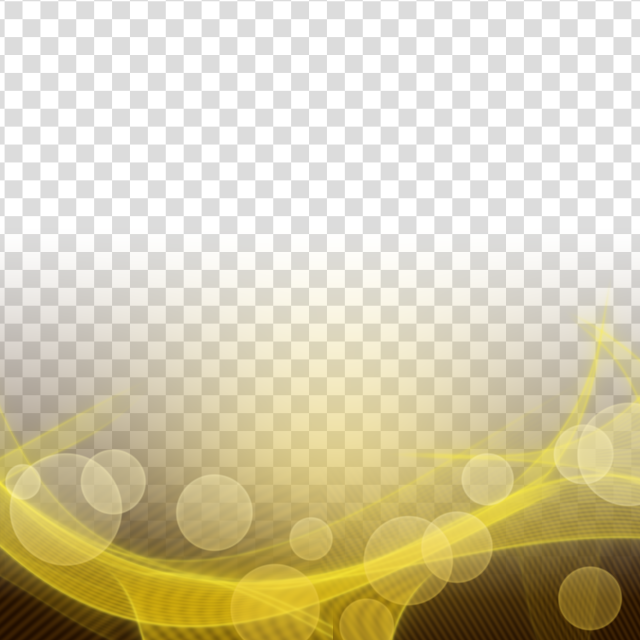
Write a WebGL 2 fragment shader that draws this background.

```glsl
#version 300 es
precision highp float;
uniform vec2 u_resolution;
out vec4 outColor;

// Cubic passing through four heights spaced evenly over t = 0..1
float cubic(float t, vec4 h) {
    float s = 3.0 * t, a = s - 1.0, b = s - 2.0, c = s - 3.0;
    return dot(h, vec4(-a * b * c / 6.0, s * b * c / 2.0, -s * a * c / 2.0, s * a * b / 6.0));
}

// Veil of strands between two curves: x = fill, y = bright edges
vec2 ribbon(vec2 p, vec2 span, vec4 first, vec4 second, vec2 fade) {
    float t = (p.x - span.x) / (span.y - span.x);
    float a = cubic(t, first), b = cubic(t, second);
    vec2 slope = (vec2(cubic(t + 0.01, first), cubic(t + 0.01, second)) - vec2(a, b))
               / (0.01 * (span.y - span.x));
    vec2 d = abs(p.y - vec2(a, b)) / sqrt(1.0 + slope * slope);
    float low = min(a, b), high = max(a, b);
    float across = (p.y - low) / max(high - low, 0.004);
    float inside = smoothstep(-0.002, 0.002, min(p.y - low, high - p.y));
    float phase = across * 15.0 + 0.8 * sin(t * 5.0);
    float strands = cos(6.2832 * phase) * (1.0 - smoothstep(0.2, 0.55, fwidth(phase)));
    float ends = smoothstep(0.0, fade.x, t) * smoothstep(0.0, fade.y, 1.0 - t);
    float fill = inside * (0.8 + 0.22 * strands);
    vec2 line = 0.65 * exp(-d * d / 0.000006) + 0.35 * exp(-d / 0.012);
    return vec2(fill, line.x + line.y) * ends;
}

// Checkerboard with softened cell borders
float checker(vec2 p, float pixel) {
    vec2 cell = (vec2(p.x, 1.0 - p.y) - vec2(0.0212, 0.016)) / 0.02798;
    vec2 wave = abs(fract(cell * 0.5) - 0.5) - 0.25;
    vec2 side = clamp(wave * 2.0 * 0.02798 / pixel, -0.5, 0.5) * 2.0;
    return 0.5 + 0.5 * side.x * side.y;
}

// Golden haze that thickens into brown at the foot
vec3 backdrop(vec2 p, float pixel) {
    vec3 color = vec3(mix(1.0, 0.862, checker(p, pixel)));
    float haze = min(1.0, 1.15 * pow(clamp(1.0 - p.y / 0.65, 0.0, 1.0), 1.35));
    float center = exp(-pow(p.x - 0.53, 2.0) / 0.11);
    float warmth = center * smoothstep(-0.08, 0.33, p.y);
    vec3 brown = mix(vec3(0.17, 0.08, 0.0), vec3(0.27, 0.17, 0.09), smoothstep(0.1, 0.4, p.y));
    vec3 tint = mix(brown, vec3(0.86, 0.74, 0.24), warmth);
    color = mix(color, tint, haze);
    // Fine hatching in the dark corners
    float hatch = sin(330.0 * (p.y + 0.9 * abs(p.x - 0.5) + 0.5 * p.x * p.x));
    return color + vec3(0.05, 0.035, 0.005) * hatch * smoothstep(0.3, 0.05, p.y);
}

// Sum of all veils; steep ones swap the axes
vec2 veils(vec2 p) {
    vec2 q = p.yx;
    // Broad sweep and the veil above it
    vec2 sum = vec2(1.15, 0.6) * ribbon(p, vec2(0.0, 0.9),
        vec4(0.245, 0.096, 0.13, 0.29), vec4(0.147, 0.021, 0.10, 0.245), vec2(0.001, 0.12));
    sum += vec2(0.25, 0.3) * ribbon(p, vec2(0.0, 0.95),
        vec4(0.245, 0.125, 0.24, 0.427), vec4(0.245, 0.10, 0.13, 0.30), vec2(0.001, 0.35));
    // Bands on the right
    sum += vec2(0.6, 0.6) * ribbon(p, vec2(0.35, 1.0),
        vec4(0.088, 0.104, 0.143, 0.16), vec4(0.09, 0.115, 0.219, 0.251), vec2(0.15, 0.001));
    sum += vec2(0.45, 0.35) * ribbon(p, vec2(0.6, 1.0),
        vec4(0.29, 0.284, 0.275, 0.245), vec4(0.29, 0.288, 0.30, 0.38), vec2(0.3, 0.001));
    sum += vec2(0.15, 0.4) * ribbon(p, vec2(0.88, 1.0),
        vec4(0.515, 0.495, 0.469, 0.437), vec4(0.515, 0.48, 0.44, 0.37), vec2(0.6, 0.001));
    sum += vec2(0.5, 0.4) * ribbon(q, vec2(0.22, 0.58),
        vec4(0.82, 0.905, 0.937, 0.957), vec4(0.77, 0.885, 0.935, 0.957), vec2(0.15, 0.5));
    sum += vec2(0.12, 0.07) * ribbon(q, vec2(0.0, 0.16),
        vec4(0.84, 0.825, 0.815, 0.80), vec4(0.92, 0.93, 0.935, 0.94), vec2(0.001, 0.2));
    // Wing and threads on the left
    sum += vec2(0.4, 0.35) * ribbon(p, vec2(0.0, 0.25),
        vec4(0.284, 0.33, 0.375, 0.414), vec4(0.245, 0.29, 0.336, 0.414), vec2(0.001, 0.8));
    sum += vec2(0.3, 0.35) * ribbon(p, vec2(0.0, 0.3),
        vec4(0.362, 0.206, 0.138, 0.10), vec4(0.245, 0.154, 0.11, 0.09), vec2(0.001, 0.3));
    sum += vec2(0.2, 0.12) * ribbon(p, vec2(0.0, 0.2),
        vec4(0.147, 0.115, 0.09, 0.07), vec4(0.10, 0.06, 0.02, -0.01), vec2(0.001, 0.2));
    // Folds at the foot
    sum += vec2(0.9, 0.65) * ribbon(q, vec2(0.0, 0.13),
        vec4(0.224, 0.211, 0.189, 0.143), vec4(0.612, 0.628, 0.658, 0.71), vec2(0.001, 0.6));
    sum += vec2(0.15, 0.5) * ribbon(p, vec2(0.2, 0.52),
        vec4(0.10, 0.097, 0.06, 0.004), vec4(0.10, 0.10, 0.07, 0.02), vec2(0.3, 0.001));
    return sum;
}

void main() {
    vec2 p = gl_FragCoord.xy / u_resolution;
    float pixel = 1.0 / min(u_resolution.x, u_resolution.y);
    vec3 color = backdrop(p, pixel);
    vec2 veil = veils(p);
    vec3 gold = mix(vec3(0.88, 0.73, 0.05), vec3(0.94, 0.89, 0.36), smoothstep(0.06, 0.3, p.y));
    color = mix(color, gold, 1.0 - exp(-veil.x));
    color = mix(color, vec3(1.0, 0.95, 0.24), 1.0 - exp(-veil.y));

    // Translucent light discs: center and radius
    vec3 discs[13] = vec3[13](
        vec3(0.103, 0.204, 0.088), vec3(0.177, 0.247, 0.051), vec3(0.335, 0.199, 0.060),
        vec3(0.486, 0.158, 0.034), vec3(0.430, 0.049, 0.070), vec3(0.638, 0.124, 0.070),
        vec3(0.714, 0.145, 0.056), vec3(0.762, 0.251, 0.041), vec3(0.922, 0.065, 0.050),
        vec3(0.573, 0.022, 0.043), vec3(0.912, 0.290, 0.047), vec3(0.983, 0.290, 0.081),
        vec3(0.036, 0.247, 0.028));
    vec3 glow = mix(vec3(0.96, 0.82, 0.28), vec3(1.0, 0.96, 0.74), smoothstep(0.04, 0.24, p.y));
    for (int i = 0; i < 13; i++) {
        float d = length(p - discs[i].xy) - discs[i].z;
        float body = smoothstep(pixel, -pixel, d);
        float rim = exp(-abs(d + 0.002) / 0.0025);
        color = mix(color, glow, body * (0.31 + 0.15 * rim));
    }
    outColor = vec4(clamp(color, 0.0, 1.0), 1.0);
}
```
